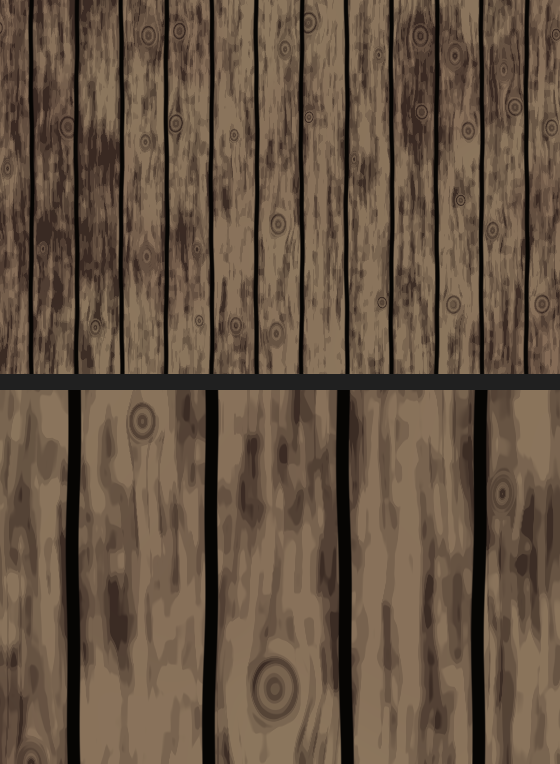
Top: the whole. Bottom: its middle third, enlarged.
Reproduce this texture procedurally as a Shadertoy shader.

```glsl
// Weathered upright planks separated by dark, slightly uneven gaps.
// Stretched cellular noise makes the streaks, scattered knots bend them,
// and the summed tone is softly reduced to five shades of brown.
#define PLANKS 12.44
#define FIRST_GAP 0.70
#define GAP_HALF_WIDTH 0.047
#define KNOT_SPACING 2.1
#define KNOT_CHANCE 0.75
#define STREAKS 3.7
#define MOTTLE 2.0
#define MEAN_TONE 2.95
#define DARK_WOOD vec3(0.23, 0.17, 0.14)
#define LIGHT_WOOD vec3(0.53, 0.44, 0.35)
#define GAP_COLOR vec3(0.025, 0.018, 0.012)

vec2 hash2(vec2 p) {
    vec3 h = fract(p.xyx * vec3(0.1031, 0.1030, 0.0973));
    h += dot(h, h.yzx + 33.33);
    return fract((h.xx + h.yz) * h.zy);
}

// Smooth cellular noise: cell values blended by distance, centred on zero
float cellNoise(vec2 p) {
    vec2 cell = floor(p), f = p - cell;
    float sum = 0.0, total = 0.0;
    for (int y = -1; y <= 1; y++)
    for (int x = -1; x <= 1; x++) {
        vec2 o = vec2(x, y);
        vec2 h = hash2(cell + o + 40.0);
        vec2 d = o + 0.15 + 0.7 * h - f;
        float w = exp(-7.0 * dot(d, d));
        sum += w * hash2(cell + o + 91.7).y;
        total += w;
    }
    return sum / total - 0.5;
}

// Bends q around the knots of one plank; returns the nearest knot distance
float bendAroundKnots(inout vec2 q, float plank) {
    vec2 start = q;
    float row = floor(start.y / KNOT_SPACING), nearest = 9.0;
    for (int i = -1; i <= 1; i++) {
        vec2 key = vec2(plank + 17.0, row + float(i) + 29.0);
        vec2 place = hash2(key), kind = hash2(key + 53.0);
        if (kind.x > KNOT_CHANCE) continue;
        vec2 center = vec2(0.14 + 0.72 * place.x,
                           (row + float(i) + 0.15 + 0.7 * place.y) * KNOT_SPACING);
        vec2 d = start - center;
        d.x += 0.12 * d.y * (place.x - 0.5);
        float radius = mix(0.08, 0.17, kind.y);
        float dist = length(d * vec2(1.0, mix(0.55, 0.85, place.y))) / radius;
        q.x -= d.x * 0.8 * exp(-0.28 * dist * dist);
        nearest = min(nearest, dist);
    }
    return nearest;
}

void mainImage(out vec4 fragColor, in vec2 fragCoord) {
    float pixel = PLANKS / iResolution.x;
    vec2 p = fragCoord * pixel - vec2(FIRST_GAP, 0.0);

    // Plank layout with a wandering gap edge
    float gap = floor(p.x + 0.5);
    float sway = 0.014 * sin(1.1 * p.y + 2.4 * gap) + 0.006 * sin(4.3 * p.y + 5.1 * gap);
    float gapDistance = abs(p.x - gap + sway);
    float plank = floor(p.x + sway);
    vec2 q = vec2(p.x - plank, p.y);
    vec2 seed = hash2(vec2(plank + 61.0, 7.0));

    // Grain follows the knots and drifts gently along the plank
    float knot = bendAroundKnots(q, plank);
    q.x += 0.025 * sin(1.3 * q.y + 6.28 * seed.x) + 0.008 * sin(5.0 * q.y + 9.0 * seed.y);
    vec2 g = q + vec2(plank * 3.7, seed.x * 31.0);

    // Layers from broad weathering to fine fibres
    float cloud = cellNoise(p * vec2(0.75, 0.6) + 4.0);
    float tone = MEAN_TONE + 0.9 * (seed.y - 0.5) + 2.2 * cloud;
    tone += STREAKS * cellNoise(g * vec2(7.0, 0.85));
    tone += 0.75 * STREAKS * cellNoise(g * vec2(19.0, 2.6) + 13.0);
    tone += MOTTLE * cellNoise(p * vec2(8.0, 6.0) + 27.0);

    // Thin grain lines that come and go
    float fibre = sin(38.0 * q.x + 4.0 * sin(9.0 * q.x + 6.28 * seed.x));
    tone -= 0.9 * smoothstep(0.75, 1.0, fibre) * smoothstep(-0.5, 0.8, sin(1.7 * p.y + 20.0 * seed.y));

    // Knot rings, rim and dark core
    float ringTone = 2.35 + 0.95 * cos(10.5 * knot + 1.5 * sin(3.0 * p.y));
    tone = mix(tone, ringTone, 0.78 * smoothstep(1.6, 1.15, knot));
    tone -= 1.1 * smoothstep(0.2, 0.0, abs(knot - 1.05));
    tone -= 0.9 * smoothstep(0.5, 0.2, knot);

    // Worn shade beside the gaps
    tone -= 0.6 * smoothstep(0.14, 0.04, gapDistance);

    // Five softly stepped shades
    tone = clamp(tone - 0.2, 0.0, 4.0);
    float shade = floor(tone) + smoothstep(0.55, 1.0, fract(tone));
    vec3 color = mix(DARK_WOOD, LIGHT_WOOD, pow(shade / 4.0, 0.85));
    color *= 1.0 + 0.12 * cloud * vec3(0.6, 1.0, 0.8);

    float wood = smoothstep(-pixel, pixel, gapDistance - GAP_HALF_WIDTH);
    fragColor = vec4(mix(GAP_COLOR, color, wood), 1.0);
}
```
